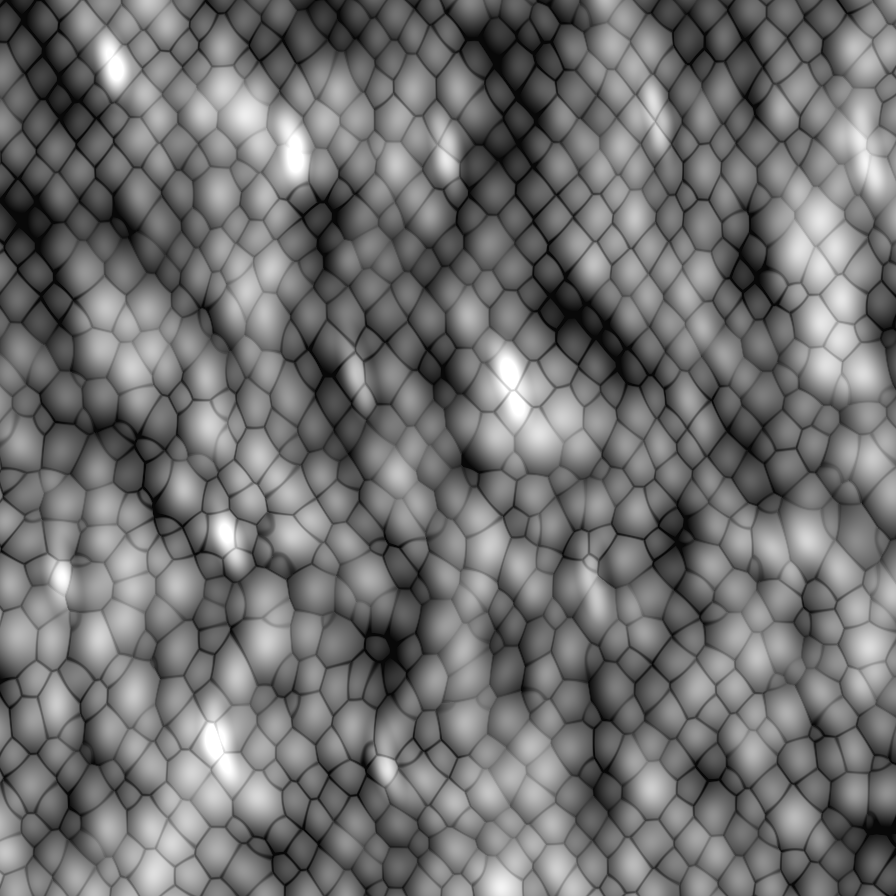
Give the GLSL for this texture, as a three.js fragment shader.

```glsl
// Grey relief of overlapping rounded scales on an irregular diamond lattice.
// Each scale is a soft cone; the highest cone wins, which leaves sharp creases.
// Steep slanted noise shades the relief, and a few tall white glints lie on it.
varying vec2 vUv;

const vec2 SCALE_SIZE = vec2(0.044, 0.056);
const vec2 SIDE_LIGHT = vec2(0.13, 0.03);
const float MID_GREY = 0.462;

float hash(vec2 p) {
  vec3 a = fract(vec3(p.xyx) * 0.1031);
  a += dot(a, a.yzx + 33.33);
  return fract((a.x + a.y) * a.z);
}

vec2 hash2(vec2 p) {
  return vec2(hash(p + 17.3), hash(p + 71.9));
}

float noise(vec2 p) {
  vec2 cell = floor(p);
  vec2 f = fract(p);
  f = f * f * (3.0 - 2.0 * f);
  float low = mix(hash(cell), hash(cell + vec2(1.0, 0.0)), f.x);
  float high = mix(hash(cell + vec2(0.0, 1.0)), hash(cell + 1.0), f.x);
  return mix(low, high, f.y);
}

// Leans vertical streaks to the left as they rise
vec2 slant(vec2 p) {
  return vec2(p.x + 0.2 * p.y, p.y);
}

// Signed light and dark patches, taller than wide
float streaks(vec2 p) {
  vec2 s = slant(p);
  float broad = noise(s * vec2(16.0, 8.0) + 5.0);
  float fine = noise(s * vec2(35.0, 17.0) + 41.0);
  return 0.5 * broad + 0.5 * fine - 0.5;
}

// Sparse tall highlights, at most one per grid cell
float glints(vec2 p, vec2 grid, vec2 radius) {
  vec2 s = slant(p) * grid;
  vec2 cell = floor(s);
  vec2 centre = 0.5 + 0.5 * (hash2(cell) - 0.5);
  vec2 d = (fract(s) - centre) / (grid * radius);
  float present = step(0.5, hash(cell + 9.0));
  return present * (1.0 - smoothstep(0.1, 1.0, length(d)));
}

vec2 toLattice(vec2 p) {
  vec2 s = p / SCALE_SIZE;
  return vec2(s.x + s.y, s.x - s.y);
}

vec2 fromLattice(vec2 q) {
  return 0.5 * vec2(q.x + q.y, q.x - q.y) * SCALE_SIZE;
}

// Cone with a rounded tip
float coneDrop(vec2 d) {
  return 0.46 * (sqrt(dot(d, d) + 0.06) - 0.245);
}

// Returns the lit height of the scales and the gap to the next scale
vec2 scales(vec2 p) {
  vec2 q = toLattice(p);
  vec2 home = floor(q);
  float top = -9.0;
  float second = -9.0;
  float topLit = 0.0;
  float secondLit = 0.0;
  for (int j = -2; j <= 2; j++) {
    for (int i = -2; i <= 2; i++) {
      vec2 id = home + vec2(float(i), float(j));
      float disorder = mix(0.1, 0.9, noise(id * 0.15 + 60.0));
      vec2 centre = id + 0.5 + disorder * (hash2(id) - 0.5);
      vec2 d = q - centre;
      float lift = 0.36 * hash(id + 3.7) * (0.2 + disorder);
      float height = lift + 0.45 * streaks(fromLattice(centre)) - coneDrop(d);
      float lit = height - 0.2 * lift + dot(d, SIDE_LIGHT);
      if (height > top) {
        second = top;
        secondLit = topLit;
        top = height;
        topLit = lit;
      } else if (height > second) {
        second = height;
        secondLit = lit;
      }
    }
  }
  float gap = top - second;
  float seam = 0.5 * (1.0 - smoothstep(0.0, 0.025, gap));
  return vec2(mix(topLit, secondLit, seam), gap);
}

void main() {
  // Gentle bending of the lattice rows
  vec2 bend = vec2(noise(vUv * 6.0 + 11.0), noise(vUv * 6.0 + 83.0)) - 0.5;
  vec2 p = vUv + 0.025 * bend;

  vec2 relief = scales(p);
  float creaseDepth = mix(0.0, 0.22, noise(vUv * 18.0 + 29.0));
  float crease = creaseDepth * (1.0 - smoothstep(0.0, 0.055, relief.y));

  float grey = MID_GREY + relief.x + 0.45 * streaks(p) - crease;
  grey += 0.45 * glints(p, vec2(5.0, 4.0), vec2(0.022, 0.06));
  gl_FragColor = vec4(vec3(clamp(grey, 0.03, 1.0)), 1.0);
}
```
